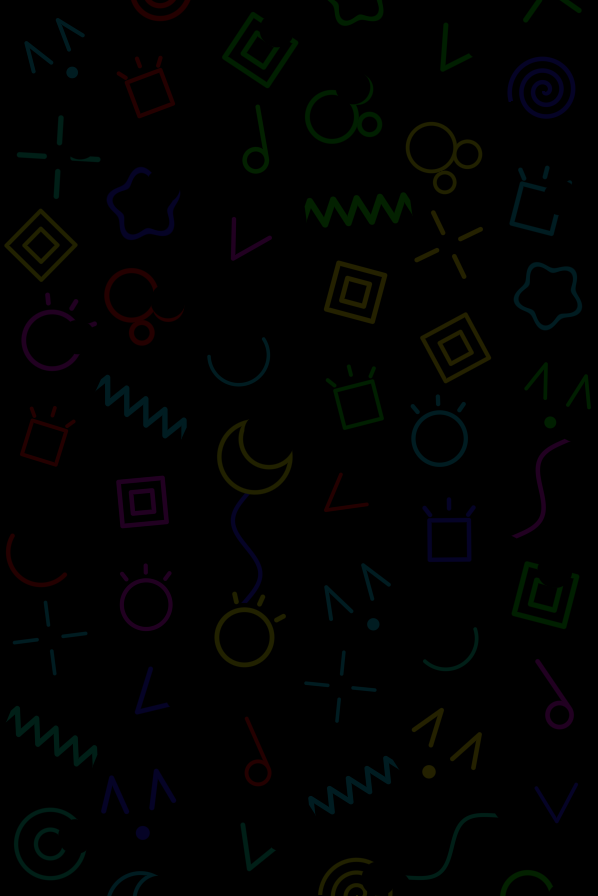
Give the GLSL for this pattern, as a Shadertoy shader.

```glsl
// Dim neon doodles (suns, spirals, zigzags, moons, squiggles) scattered over black.

vec4 hash4(vec2 cell) {
    vec4 h = fract(cell.xyxy * vec4(0.1031, 0.1030, 0.0973, 0.1099));
    h += dot(h, h.wzxy + 33.33);
    return fract((h.xxyz + h.yzzw) * h.zywx);
}

vec2 turn(vec2 p, float a) {
    float c = cos(a), s = sin(a);
    return mat2(c, s, -s, c) * p;
}

// Folds copies spaced by an angle onto the +y axis, up to n copies per side
vec2 fan(vec2 p, float angle, float n) {
    return turn(p, clamp(round(atan(p.x, p.y) / angle), -n, n) * angle);
}

float seg(vec2 p, vec2 a, vec2 b) {
    vec2 ab = b - a;
    return length(p - a - ab * clamp(dot(p - a, ab) / dot(ab, ab), 0.0, 1.0));
}

float ring(vec2 p, float r) { return abs(length(p) - r); }

float square(vec2 p, float r) {
    vec2 q = abs(p) - r;
    return abs(length(max(q, 0.0)) + min(max(q.x, q.y), 0.0));
}

// Arc centred on -y, spanning the given half angle
float arc(vec2 p, float r, float span) {
    float a = clamp(atan(p.x, -p.y), -span, span);
    return length(p - r * vec2(sin(a), -cos(a)));
}

float spiral(vec2 p, float pitch) {
    float a = atan(p.y, p.x) / 6.2832 + 0.5;
    float lap = clamp(round(length(p) / pitch - a), 0.0, 2.0);
    return abs(length(p) - pitch * (lap + a));
}

float wave(vec2 p, float height, float k, float reach) {
    float slope = height * k * cos(k * p.x);
    float d = abs(p.y - height * sin(k * p.x)) / sqrt(1.0 + slope * slope);
    return max(d, abs(p.x) - reach);
}

float zigzag(vec2 p) {
    vec2 q = vec2(abs(mod(p.x, 0.25) - 0.125), p.y + 0.08 * p.x);
    return max(seg(q, vec2(0.0, -0.13), vec2(0.125, 0.13)), abs(p.x) - 0.53);
}

// Distance to the centre line of one doodle; v varies its proportions
float doodle(vec2 p, int kind, float v) {
    vec2 m = vec2(abs(p.x), p.y);
    vec2 ray = fan(p, 0.65, 1.0);
    if (kind == 0) return min(ring(p, 0.28), seg(ray, vec2(0, 0.37), vec2(0, 0.45)));
    if (kind == 1) return spiral(p, 0.125);
    if (kind == 2) return min(ring(p, 0.3 + 0.06 * v), ring(p, 0.14));
    if (kind == 3) return min(square(turn(p, 0.785), 0.25), square(turn(p, 0.785), 0.12));
    if (kind == 4) return zigzag(p) - 0.01;
    if (kind == 5) return wave(turn(p, -0.9), 0.15, 5.5, 0.57);
    if (kind == 6) {                            // four spokes around a gap
        return seg(fan(p, 1.5708, 2.0), vec2(0, 0.14), vec2(0, 0.38));
    }
    if (kind == 7) {                            // crescent moon
        return abs(max(length(p) - 0.34, 0.27 - length(p - vec2(0.21, 0.06))));
    }
    if (kind == 8) {                            // two carets over a dot
        vec2 q = m - vec2(0.23, 0.12);
        float caret = min(seg(q, vec2(-0.1, -0.18), vec2(0, 0.18)),
                          seg(q, vec2(0, 0.18), vec2(0.13, -0.14)));
        return min(caret, length(p + vec2(0, 0.3)) - 0.045);
    }
    if (kind == 9) {                            // row of shrinking bubbles
        return min(ring(p + vec2(0.12, 0), 0.24),
               min(ring(p - vec2(0.23, 0.12), 0.13), ring(p - vec2(0.17, -0.24), 0.1)));
    }
    if (kind == 10) return arc(p, 0.33, 1.0 + v);
    if (kind == 11) return abs(length(p) - 0.3 - 0.045 * cos(5.0 * atan(p.x, p.y))) * 0.85;
    if (kind == 12) {                           // tick
        return min(seg(p, vec2(-0.2, 0.2), vec2(-0.08, -0.22)),
                   seg(p, vec2(-0.08, -0.22), vec2(0.24, 0.12)));
    }
    if (kind == 13) {                           // barred post with two dots
        vec2 q = vec2(p.x, p.y - 0.13 * clamp(round(p.y / 0.13), -1.0, 1.0));
        float bars = min(seg(q, vec2(-0.27, 0), vec2(0.27, 0)),
                         seg(p, vec2(0, -0.3), vec2(0, 0.3)));
        return min(bars, length(m - vec2(0.17, 0.3)) - 0.03);
    }
    if (kind == 14) return min(square(p, 0.2), seg(ray, vec2(0, 0.32), vec2(0, 0.41)));
    if (v < 0.5) {                              // small loop with a tail
        return min(ring(p + vec2(0, 0.22), 0.12), seg(p, vec2(0.12, -0.22), vec2(0.1, 0.35)));
    }
    return min(wave(p - vec2(0, 0.16), 0.11, 7.0, 0.42),    // twin ripples
               wave(p + vec2(0.05, 0.16), 0.11, 7.0, 0.42));
}

void mainImage(out vec4 fragColor, in vec2 fragCoord) {
    vec3 inks[9] = vec3[9](
        vec3(0, 0.12, 0.09), vec3(0, 0.11, 0.13),           // teal, cyan
        vec3(0.13, 0, 0.13), vec3(0.02, 0.01, 0.15),        // purple, blue
        vec3(0, 0.12, 0), vec3(0.01, 0.13, 0),              // greens
        vec3(0.14, 0.13, 0), vec3(0.13, 0.13, 0),           // yellows
        vec3(0.14, 0, 0));                                  // red
    float rows = 9.0;
    float soft = 0.75 * rows / iResolution.y;
    vec2 p = fragCoord / iResolution.y * rows;
    vec3 color = vec3(0);

    // Columns are staggered, so each finds its own nearby rows
    for (int i = -1; i <= 1; i++) {
        float column = floor(p.x) + float(i);
        float y = p.y + 0.5 * mod(column, 2.0);
        for (int j = -1; j <= 1; j++) {
            vec2 cell = vec2(column, floor(y) + float(j));
            vec4 h = hash4(cell + 17.0), g = hash4(cell + 71.0);
            vec2 q = vec2(p.x, y) - cell - 0.5 - 0.24 * (h.xy - 0.5);
            q = turn(q, 1.4 * (h.z - 0.5)) / (0.85 + 0.2 * g.x);
            int kind = int(mod(cell.x * 5.0 + cell.y * 3.0 + floor(h.w * 3.0), 16.0));
            float d = doodle(q, kind, g.y) - 0.019 - 0.007 * g.z;
            if (g.x > 0.82) d = max(d, 0.17 - length(q - vec2(0.2, 0.16)));  // worn gap
            color = mix(color, inks[int(g.w * 9.0)], smoothstep(soft, -soft, d));
        }
    }
    fragColor = vec4(color, 1);
}
```
